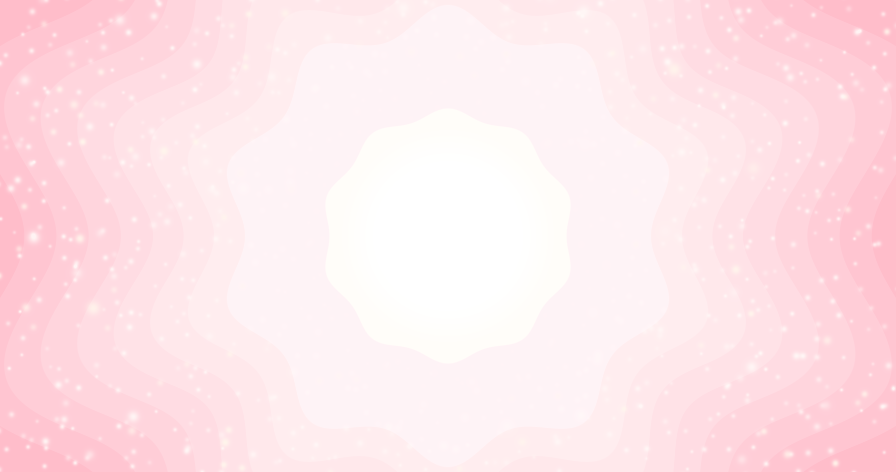
Write a Shadertoy shader that draws this background.

```glsl
const vec3 WHITE = vec3(1.0);
const vec3 CREAM = vec3(1.0, 0.992, 0.975);
const vec3 BLUSH = vec3(0.998, 0.953, 0.966);
const vec3 SPARK = vec3(1.0, 0.985, 0.975);
const vec3 GOLD = vec3(1.0, 0.93, 0.82);
const float INNER_EDGE = 0.260;
const float OUTER_EDGE = 0.456;
const float BAND_STEP = 0.074;
const int BAND_COUNT = 8;

vec2 hash2(vec2 cell, float seed) {
    vec3 q = fract(vec3(cell.xyx + seed) * vec3(0.1031, 0.1030, 0.0973));
    q += dot(q, q.yzx + 33.33);
    return fract((q.xx + q.yz) * q.zy);
}

// Radius bent into lobes that deepen outwards up to a limit
float scallopRadius(vec2 p, float lobes, float depth, float limit) {
    float r = length(p);
    float angle = r > 0.0 ? atan(p.y, p.x) : 0.0;
    return r * (1.0 + min(depth * r, limit) * cos(lobes * angle));
}

float edgeMask(float value, float edge, float softness) {
    return smoothstep(edge - softness, edge + softness, value);
}

// Pink of a band, deepening with its distance from the pale flower
vec3 bandColor(float t) {
    float green = 0.935 - 0.26 * t - 0.20 * t * t;
    return vec3(1.0, green, green + 0.005 + 0.09 * t);
}

// Nested scalloped layers around a white glow
vec3 scallopLayers(float d, float r, float softness) {
    vec3 color = mix(WHITE, CREAM, smoothstep(0.14, 0.25, r));
    color = mix(color, BLUSH, edgeMask(d, INNER_EDGE, softness));
    for (int i = 0; i < BAND_COUNT; i++) {
        float offset = float(i) * BAND_STEP;
        float mask = edgeMask(d, OUTER_EDGE + offset, softness);
        color = mix(color, bandColor(offset + 0.2 * BAND_STEP), mask);
    }
    return color;
}

// Soft dots on a jittered grid: x is the light, y the warm part
vec2 sparkles(vec2 p, float cellSize, float dotSize, float chance, float seed) {
    vec2 grid = p / cellSize;
    vec2 base = floor(grid);
    vec2 light = vec2(0.0);
    for (int y = -1; y <= 1; y++) {
        for (int x = -1; x <= 1; x++) {
            vec2 cell = base + vec2(x, y) + 50.0;
            vec2 jitter = hash2(cell, seed);
            vec2 trait = hash2(cell, seed + 17.0);
            float dist = length(grid - (cell - 50.0) - jitter) * cellSize;
            float size = dotSize * mix(0.5, 1.0, trait.y);
            float glow = exp(-dist * dist / (size * size));
            glow *= step(trait.x, chance) * mix(0.35, 1.0, jitter.y);
            light += glow * vec2(1.0, step(0.9, trait.y));
        }
    }
    return min(light, 1.0);
}

void mainImage(out vec4 fragColor, in vec2 fragCoord) {
    // Centred coordinates, canvas height = 1
    vec2 p = (fragCoord - 0.5 * iResolution.xy) / iResolution.y;
    float softness = 0.7 / iResolution.y;
    float r = length(p);
    float d = scallopRadius(p, 10.0, 0.14, 0.085);
    vec3 color = scallopLayers(d, r, softness);

    // Sparkles gather towards the sides
    float fade = smoothstep(0.2, 0.65, r);
    vec2 light = sparkles(p, 0.040, 0.0065, 0.62, 3.0);
    light += sparkles(p, 0.062, 0.0085, 0.45, 73.0);
    light += sparkles(p, 0.125, 0.0125, 0.45, 41.0);
    light = min(light, 1.0) * fade;
    color = mix(color, SPARK, light.x * 0.85);
    color = mix(color, GOLD, light.y * 0.3);

    fragColor = vec4(color, 1.0);
}
```
